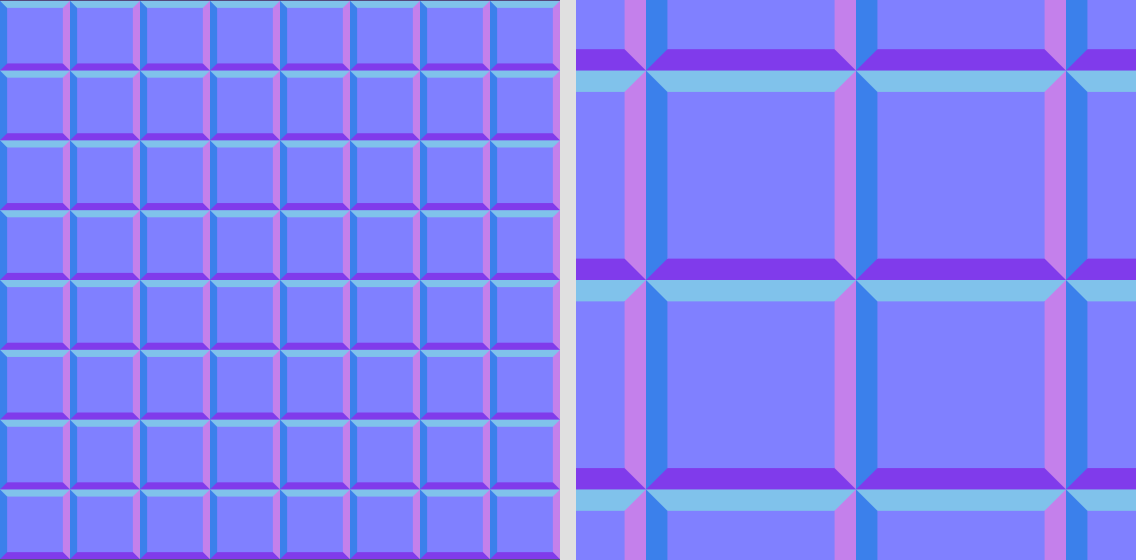
Left: the whole. Right: its middle third, enlarged.
Reproduce this texture map procedurally as a Shadertoy shader.

```glsl
const float TILES = 8.0;
const float BEVEL = 0.102;      // bevel width, in tiles
const float RIM = 0.0013;       // dark strip at top and bottom, in canvas heights

const vec3 FLAT_NORMAL  = vec3(0.50, 0.50, 1.00);
const vec3 LEFT_NORMAL  = vec3(0.23, 0.50, 0.92);
const vec3 RIGHT_NORMAL = vec3(0.77, 0.50, 0.92);
const vec3 UPPER_NORMAL = vec3(0.50, 0.76, 0.92);
const vec3 LOWER_NORMAL = vec3(0.50, 0.23, 0.92);
const vec3 RIM_COLOR    = vec3(0.27, 0.25, 0.32);

// Antialiased step: 0 below zero, 1 above, over one pixel width
float coverage(float dist, float pixel) {
    return clamp(dist / pixel + 0.5, 0.0, 1.0);
}

// Encoded normal of a square tile with four mitred bevels
vec3 beveledTile(vec2 grid, vec2 pixel, float bevel) {
    vec2 fromCenter = abs(fract(grid) - 0.5);
    vec2 fromSeam = fract(grid + 0.5) - 0.5;

    // Opposite bevels meet at each seam
    vec3 sides = mix(RIGHT_NORMAL, LEFT_NORMAL, coverage(fromSeam.x, pixel.x));
    vec3 ends = mix(UPPER_NORMAL, LOWER_NORMAL, coverage(fromSeam.y, pixel.y));

    // Diagonal mitres at the corners
    float miter = coverage(fromCenter.x - fromCenter.y, length(pixel));
    vec3 slope = mix(ends, sides, miter);

    // Flat face inside the bevels
    vec2 edge = fromCenter - (0.5 - bevel);
    float onBevel = max(coverage(edge.x, pixel.x), coverage(edge.y, pixel.y));
    return mix(FLAT_NORMAL, slope, onBevel);
}

void mainImage(out vec4 fragColor, in vec2 fragCoord) {
    vec2 uv = fragCoord / iResolution.xy;
    vec2 pixel = 1.0 / iResolution.xy;

    // The grid sits between the two rims
    vec2 scale = vec2(TILES, TILES / (1.0 - 2.0 * RIM));
    vec2 grid = (uv - vec2(0.0, RIM)) * scale;
    vec3 color = beveledTile(grid, pixel * scale, BEVEL);

    // Dark strips along the top and bottom
    float rimDistance = RIM - min(uv.y, 1.0 - uv.y);
    color = mix(color, RIM_COLOR, coverage(rimDistance, pixel.y));

    fragColor = vec4(color, 1.0);
}
```
